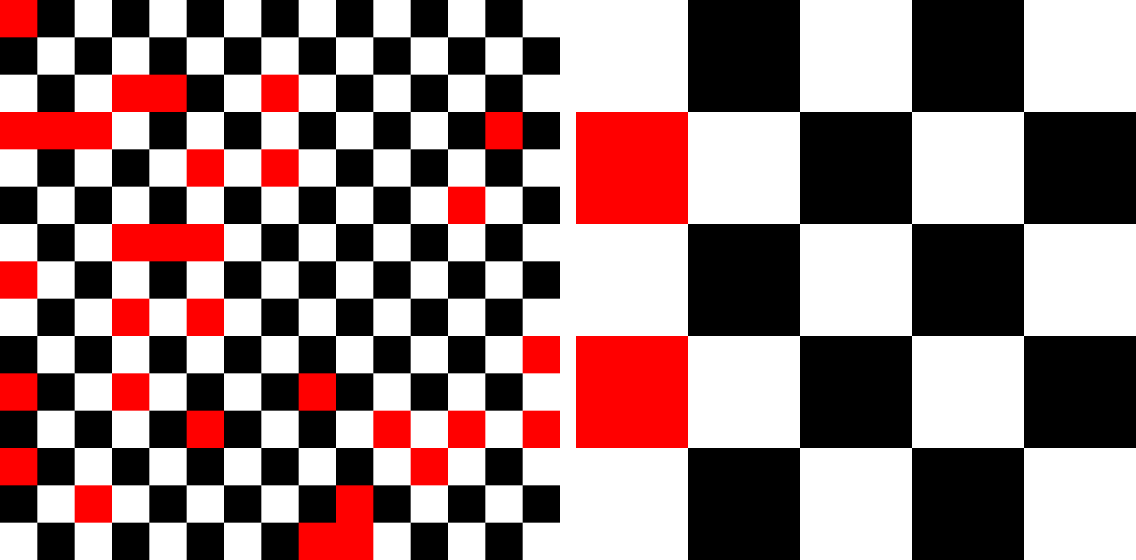
Left, the full canvas; right, a detail of the centre.
Reproduce this pattern procedurally as a Shadertoy shader.

```glsl
const float CELLS = 15.0;
const float ACCENT_SHARE = 0.133;
const vec3 WHITE = vec3(1.0);
const vec3 BLACK = vec3(0.0);
const vec3 RED = vec3(1.0, 0.0, 0.0);

// Layered sines folded into one random value per cell
float cellNoise(vec2 cell) {
    float waves = sin(dot(cell, vec2(12.99, 78.23)))
                + sin(dot(cell, vec2(39.35, 11.14)) + 1.7);
    return fract(waves * 437.58);
}

// Alternating squares, some replaced by the accent
vec3 cellColor(vec2 cell, float accentShare) {
    float parity = mod(cell.x + cell.y, 2.0);
    vec3 checker = mix(WHITE, BLACK, parity);
    float accent = 1.0 - step(accentShare, cellNoise(cell));
    return mix(checker, RED, accent);
}

// Box filter over the pixel footprint, weighting the cells it touches
vec3 smoothBoard(vec2 p, vec2 footprint, float accentShare) {
    vec2 lower = floor(p - 0.5 * footprint);
    vec2 upperEdge = p + 0.5 * footprint;
    vec2 upper = floor(upperEdge);
    vec2 coverage = clamp((upperEdge - upper) / footprint, 0.0, 1.0);

    vec3 bottom = mix(cellColor(lower, accentShare),
                      cellColor(vec2(upper.x, lower.y), accentShare), coverage.x);
    vec3 top = mix(cellColor(vec2(lower.x, upper.y), accentShare),
                   cellColor(upper, accentShare), coverage.x);
    return mix(bottom, top, coverage.y);
}

void mainImage(out vec4 fragColor, in vec2 fragCoord) {
    vec2 scale = CELLS / iResolution.xy;
    fragColor = vec4(smoothBoard(fragCoord * scale, scale, ACCENT_SHARE), 1.0);
}
```
